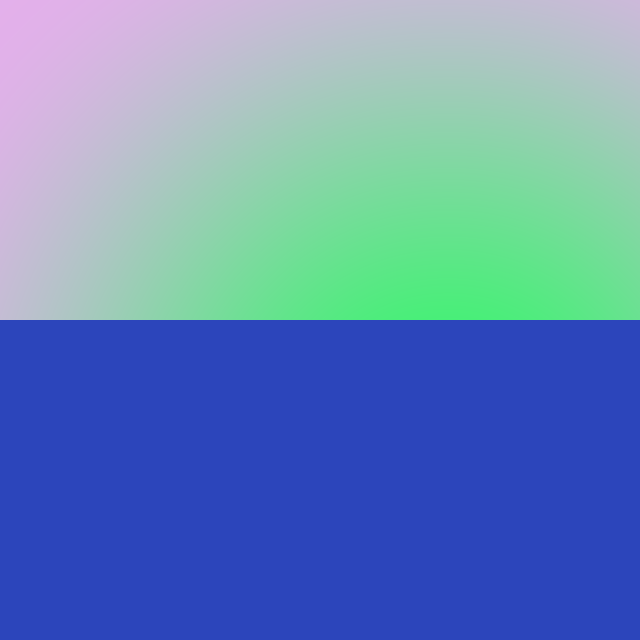
Reproduce this background procedurally as a Shadertoy shader.

```glsl
// A flat blue sea under a sky with a round green glow fading to pink.

const vec3 SEA_BLUE = vec3(0.173, 0.271, 0.733);
const vec3 GLOW_GREEN = vec3(0.20, 0.97, 0.41);
const vec3 SKY_PINK = vec3(0.89, 0.69, 0.92);

const float HORIZON = 0.5;
const vec2 GLOW_CENTER = vec2(0.70, 0.283);
const float GLOW_RADIUS = 1.0;

// Radial blend from the glow out to the open sky
vec3 skyColor(vec2 p) {
    float fade = smoothstep(0.0, GLOW_RADIUS, distance(p, GLOW_CENTER));
    return mix(GLOW_GREEN, SKY_PINK, fade);
}

void mainImage(out vec4 fragColor, in vec2 fragCoord) {
    vec2 p = fragCoord / iResolution.xy;

    // Horizon edge, softened over one pixel
    float pixel = 1.0 / iResolution.y;
    float skyMask = clamp((p.y - HORIZON) / pixel + 0.5, 0.0, 1.0);

    fragColor = vec4(mix(SEA_BLUE, skyColor(p), skyMask), 1.0);
}
```
